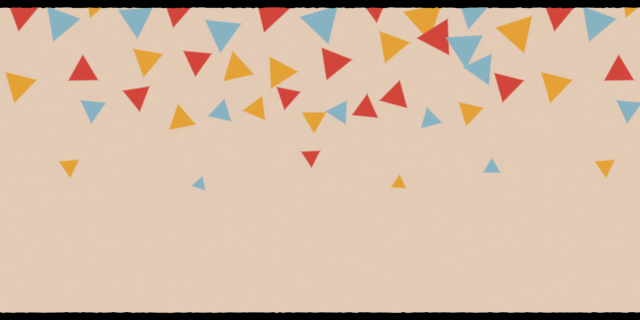
Write a Shadertoy shader that draws this background.

```glsl
// Paper backdrop with triangular confetti falling from the top, between two dark bars.
// Four rows of pieces are spaced by formula, swayed by cosine waves and wrapped
// sideways; each piece is an equilateral triangle distance with a soft edge.

const float CANVAS_H = 384.0;   // design units per canvas height
const float WRAP = 643.0;       // sideways repeat of the confetti
const float SOFTNESS = 1.4;     // half width of a blurred piece edge
const float RADIUS_TOP = 27.3;  // piece radius at the top...
const float RADIUS_FALL = 0.073; // ...and its loss per unit of descent
const float BAR_TOP = 9.3;
const float BAR_BOTTOM = 9.0;
const float BAR_ROUGHNESS = 1.2;
const float GRAIN = 0.008;

const vec3 PAPER = vec3(0.89, 0.793, 0.71);
const vec3 INK = vec3(0.005);
const vec3 PALETTE[3] = vec3[3](
    vec3(0.53, 0.70, 0.76),     // blue
    vec3(0.89, 0.63, 0.21),     // amber
    vec3(0.82, 0.27, 0.23));    // red

// Palette order along the rows, from the top row down
const int HUES[41] = int[41](
    2, 0, 1, 0, 2, 0, 2, 0, 2, 1, 0, 1,
    1, 2, 1, 2, 1, 1, 2, 1, 2, 0, 0, 2,
    0, 2, 1, 0, 1, 2, 1, 0, 2, 2, 0, 1,
    1, 0, 2, 1, 0);

const float PI = 3.14159;
const float STEP = PI / 6.0;    // one twelfth of a turn

float hash(vec2 p) {
    return fract(sin(dot(p, vec2(127.1, 311.7))) * 43758.5453);
}

float noise(vec2 p) {
    vec2 i = floor(p), f = fract(p);
    f = f * f * (3.0 - 2.0 * f);
    return mix(mix(hash(i), hash(i + vec2(1, 0)), f.x),
               mix(hash(i + vec2(0, 1)), hash(i + vec2(1, 1)), f.x), f.y);
}

// w holds amplitude, frequency and phase
float wave(float i, vec3 w) {
    return w.x * cos(w.y * i + w.z);
}

// Equilateral triangle pointing along +x
float triangleDistance(vec2 p, float radius) {
    return max(-p.x, 0.5 * p.x + 0.866 * abs(p.y)) - 0.5 * radius;
}

// One row of pieces: waves swayA/B move them sideways, liftA/B move them down
void confettiRow(inout vec3 col, vec2 p, float soft, int first, int count,
                 vec2 start, float pitch, vec3 swayA, vec3 swayB,
                 vec3 liftA, vec3 liftB, float spin) {
    for (int k = 0; k < count; k++) {
        float i = float(k);
        vec2 center = start + vec2(pitch * i + wave(i, swayA) + wave(i, swayB),
                                   wave(i, liftA) + wave(i, liftB));
        vec2 d = p - center;
        d.x -= WRAP * round(d.x / WRAP);

        vec2 seed = vec2(float(first + k), 7.0);
        float radius = (RADIUS_TOP - RADIUS_FALL * center.y)
                     * mix(0.88, 1.12, hash(seed));
        float angle = 0.5 * PI + spin * (2.0 * hash(seed + 3.0) - 1.0);
        float c = cos(angle), s = sin(angle);
        d = vec2(c * d.x + s * d.y, c * d.y - s * d.x);

        float cover = 1.0 - smoothstep(-soft, soft, triangleDistance(d, radius));
        col = mix(col, PALETTE[HUES[first + k]], cover);
    }
}

void mainImage(out vec4 fragColor, in vec2 fragCoord) {
    float unit = CANVAS_H / iResolution.y;
    vec2 p = fragCoord * unit;
    p.y = CANVAS_H - p.y;       // measure downwards from the top
    float soft = max(SOFTNESS, 0.75 * unit);
    vec3 still = vec3(0.0);

    // Paper with a faint mottling
    vec3 col = PAPER + GRAIN * (noise(p * 0.12) - 0.5);

    // Confetti, thinning out towards the lower rows
    confettiRow(col, p, soft, 0, 12, vec2(15.0, 17.7), WRAP / 12.0,
                vec3(17.0, STEP, 0.82), still,
                vec3(9.6, 2.0 * STEP, 0.8), vec3(11.7, PI, PI), 0.45);
    confettiRow(col, p, soft, 12, 12, vec2(63.0, 76.5), WRAP / 12.0,
                vec3(28.0, STEP, PI), vec3(20.0, 2.0 * STEP, -2.24),
                vec3(15.7, STEP, -0.53), vec3(18.4, 2.0 * STEP, 0.86), PI / 3.0);
    confettiRow(col, p, soft, 24, 12, vec2(118.0, 131.0), 42.0,
                vec3(22.5, STEP, -1.88), still,
                vec3(6.0, PI, 0.0), vec3(11.4, 3.0 * STEP, 2.16), PI / 3.0);
    confettiRow(col, p, soft, 36, 5, vec2(93.0, 206.0), 130.0,
                vec3(23.0, 0.4 * PI, -2.01), still,
                vec3(18.0, 0.8 * PI, -1.93), still, PI / 3.0);

    // Dark bars with slightly worn edges
    float wear = BAR_ROUGHNESS * (noise(vec2(p.x * 0.25, p.y * 0.1)) - 0.5);
    float inside = min(p.y - BAR_TOP, CANVAS_H - BAR_BOTTOM - p.y) + wear;
    float edge = max(1.0, 0.75 * unit);
    col = mix(INK, col, smoothstep(-edge, edge, inside));

    fragColor = vec4(clamp(col, 0.0, 1.0), 1.0);
}
```
